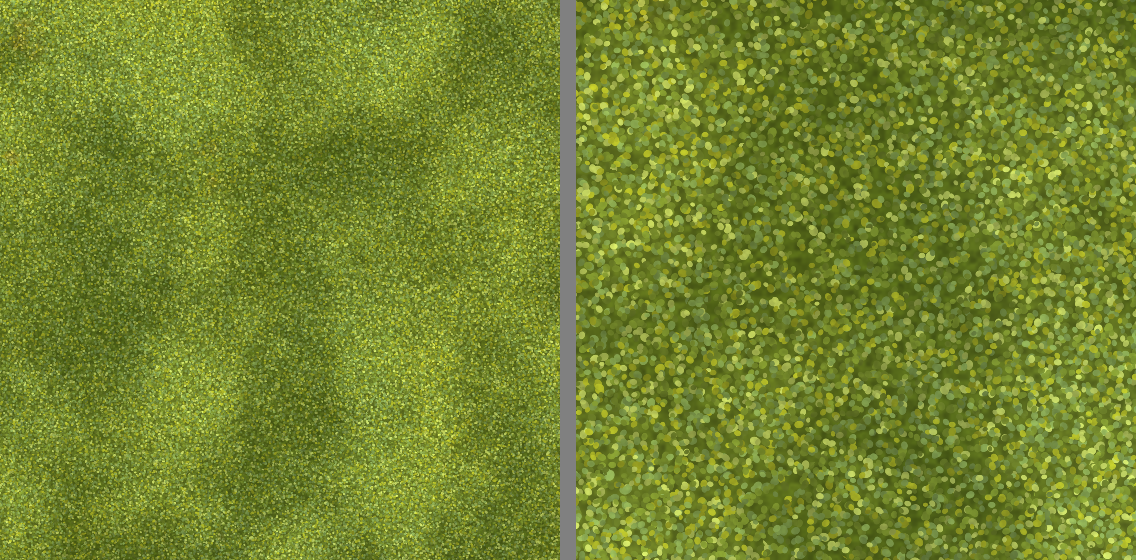
Left: the whole. Right: its middle third, enlarged.
Write a Shadertoy shader that draws this texture.

```glsl
// Integer hash: three values in 0..1 for a cell and a seed
vec3 hash3(vec2 cell, int seed) {
    uvec3 v = uvec3(ivec3(ivec2(cell), seed)) * 1664525u + 1013904223u;
    v.x += v.y * v.z; v.y += v.z * v.x; v.z += v.x * v.y;
    v ^= v >> 16u;
    v.x += v.y * v.z; v.y += v.z * v.x; v.z += v.x * v.y;
    return vec3(v >> 8u) / 16777216.0;
}

float valueNoise(vec2 p, int seed) {
    vec2 i = floor(p), f = fract(p);
    f = f * f * f * (f * (f * 6.0 - 15.0) + 10.0);
    float low = mix(hash3(i, seed).x, hash3(i + vec2(1, 0), seed).x, f.x);
    float high = mix(hash3(i + vec2(0, 1), seed).x, hash3(i + vec2(1, 1), seed).x, f.x);
    return mix(low, high, f.y);
}

float fbm(vec2 p, int seed) {
    float sum = 0.0, gain = 0.5;
    for (int i = 0; i < 5; i++) {
        sum += gain * valueNoise(p, seed + i);
        p = mat2(1.6, 1.2, -1.2, 1.6) * p + 7.3;
        gain *= 0.55;
    }
    return sum / 1.055;
}

// Four kinds of leaf: moss, sage, yellow and pale
vec3 leafColor(float kind) {
    if (kind < 0.40) return vec3(0.46, 0.54, 0.17);
    if (kind < 0.65) return vec3(0.50, 0.61, 0.30);
    if (kind < 0.83) return vec3(0.63, 0.66, 0.14);
    return vec3(0.70, 0.76, 0.35);
}

// Paints one layer of scattered, slightly oval leaves over the colour
vec3 addLeaves(vec3 color, vec2 uv, float grid, float tone, int seed) {
    float turn = float(seed) * 0.7;
    vec2 p = mat2(cos(turn), sin(turn), -sin(turn), cos(turn)) * uv * grid;
    float blur = 0.5 * grid / iResolution.y;
    for (int y = -1; y <= 1; y++)
    for (int x = -1; x <= 1; x++) {
        vec2 cell = floor(p) + vec2(x, y);
        vec3 place = hash3(cell, seed);
        if (place.z > 0.42 + 0.46 * tone) continue;
        vec3 look = hash3(cell, seed + 50);
        vec2 d = p - cell - place.xy;
        float angle = look.z * 6.2832;
        vec2 axis = vec2(cos(angle), sin(angle));
        float dist = length(vec2(dot(d, axis), 1.25 * dot(d, vec2(-axis.y, axis.x))));
        float radius = mix(0.32, 0.55, look.y);
        float cover = 1.0 - smoothstep(radius - blur, radius + blur, dist);
        vec3 leaf = leafColor(look.x) * (0.78 + 0.36 * tone) * (0.82 + 0.36 * look.z);
        color = mix(color, leaf, 0.92 * cover);
    }
    return color;
}

void mainImage(out vec4 fragColor, in vec2 fragCoord) {
    vec2 uv = fragCoord / iResolution.y;

    // Broad light and shade, kept gentle
    float tone = smoothstep(0.22, 0.78, fbm(uv * 5.5 + 3.1, 11));
    tone = mix(0.56, tone, 0.72);

    // Ground between the leaves
    vec3 color = mix(vec3(0.28, 0.36, 0.07), vec3(0.43, 0.49, 0.15), tone);
    color *= 0.82 + 0.32 * valueNoise(uv * 260.0, 31);

    // Leaf layers, from large to small
    for (int i = 0; i < 3; i++)
        color = addLeaves(color, uv, 165.0 + 25.0 * float(i), tone, 101 + i);

    // Rare dry patches and a slow drift of hue
    float dry = smoothstep(0.74, 0.90, fbm(uv * 9.0 + 5.7, 71));
    color = mix(color, color * vec3(1.08, 0.92, 0.85), dry);
    float drift = fbm(uv * 5.0 + 1.9, 81) - 0.5;
    color *= 1.0 + drift * vec3(0.08, 0.02, -0.25);

    // Fine grain
    color *= 0.94 + 0.12 * valueNoise(uv * 420.0, 91);
    fragColor = vec4(color, 1.0);
}
```
